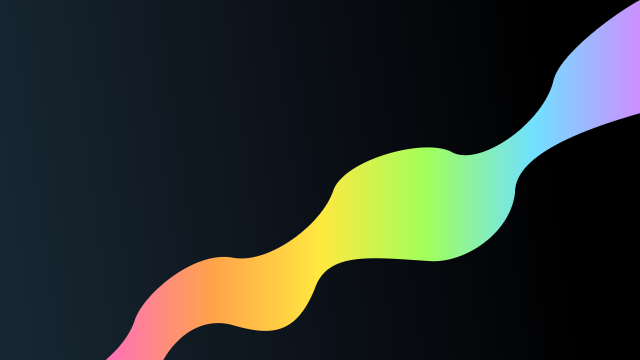
This background is drawn by a WebGL 2 fragment shader. Its source:

```glsl
#version 300 es
precision highp float;

uniform vec2 u_resolution;
out vec4 fragColor;

// Draws one cubic from the pen to end; side becomes the signed distance below it.
void curveTo(vec2 p, inout vec2 pen, vec2 c1, vec2 c2, vec2 end, inout float side) {
    if (p.x >= pen.x && p.x < end.x) {
        // Bisect for the parameter, as x always grows along the curve
        float lo = 0.0, hi = 1.0;
        for (int i = 0; i < 18; i++) {
            float m = 0.5 * (lo + hi);
            float n = 1.0 - m;
            float x = n * n * n * pen.x + 3.0 * n * m * (n * c1.x + m * c2.x) + m * m * m * end.x;
            if (x < p.x) lo = m; else hi = m;
        }
        float t = 0.5 * (lo + hi), s = 1.0 - t;
        float y = s * s * s * pen.y + 3.0 * s * t * (s * c1.y + t * c2.y) + t * t * t * end.y;
        vec2 tangent = s * s * (c1 - pen) + 2.0 * s * t * (c2 - c1) + t * t * (end - c2);
        side = (y - p.y) * tangent.x / length(tangent);
    }
    pen = end;
}

float upperEdge(vec2 p) {
    float side = -1.0;
    vec2 pen = vec2(2.17, -0.33);
    curveTo(p, pen, vec2(2.75, 0.0), vec2(3.23, 0.54), vec2(3.37, 1.0), side);
    curveTo(p, pen, vec2(3.58, 1.63), vec2(4.83, 2.73), vec2(5.81, 2.56), side);
    curveTo(p, pen, vec2(6.71, 2.38), vec2(8.04, 3.38), vec2(8.33, 4.23), side);
    curveTo(p, pen, vec2(8.58, 5.0), vec2(10.63, 5.58), vec2(11.31, 5.19), side);
    curveTo(p, pen, vec2(12.02, 4.83), vec2(13.56, 5.92), vec2(13.83, 6.96), side);
    curveTo(p, pen, vec2(13.96, 7.63), vec2(15.38, 8.67), vec2(16.0, 9.0), side);
    return side;
}

float lowerEdge(vec2 p) {
    float side = -1.0;
    vec2 pen = vec2(3.9, -0.38);
    curveTo(p, pen, vec2(4.27, 0.56), vec2(5.0, 1.08), vec2(5.79, 0.88), side);
    curveTo(p, pen, vec2(6.75, 0.6), vec2(7.4, 0.6), vec2(7.88, 1.81), side);
    curveTo(p, pen, vec2(8.21, 2.73), vec2(9.33, 2.56), vec2(10.79, 2.47), side);
    curveTo(p, pen, vec2(11.67, 2.44), vec2(12.81, 3.21), vec2(12.88, 4.25), side);
    curveTo(p, pen, vec2(12.94, 5.17), vec2(14.67, 5.79), vec2(16.0, 6.17), side);
    return side;
}

// Six evenly spaced hues from pink to violet
vec3 rainbow(float x) {
    vec3 stops[6] = vec3[6](
        vec3(1.0, 0.44, 0.73), vec3(1.0, 0.64, 0.29), vec3(1.0, 0.91, 0.25),
        vec3(0.63, 1.0, 0.36), vec3(0.44, 0.88, 1.0), vec3(0.8, 0.56, 1.0));
    float k = clamp(x * 6.0 - 1.0, 0.0, 4.999);
    int i = int(k);
    return mix(stops[i], stops[i + 1], fract(k));
}

// Slate blue fading to black, leaning slightly with height
vec3 backdrop(vec2 uv) {
    float t = uv.x + 0.08 * (uv.y - 0.5);
    vec3 color = mix(vec3(0.09, 0.15, 0.195), vec3(0.043, 0.062, 0.09), clamp(t * 2.0, 0.0, 1.0));
    return mix(color, vec3(0.0), clamp((t - 0.5) / 0.37, 0.0, 1.0));
}

void main() {
    vec2 uv = gl_FragCoord.xy / u_resolution;
    vec2 p = uv * vec2(16.0, 9.0);
    float pixel = 9.0 / u_resolution.y;

    // The ribbon lies below its upper edge and above its lower one
    float inside = min(upperEdge(p), -lowerEdge(p));
    float ribbon = clamp(inside / pixel + 0.5, 0.0, 1.0);
    fragColor = vec4(mix(backdrop(uv), rainbow(uv.x), ribbon), 1.0);
}
```
